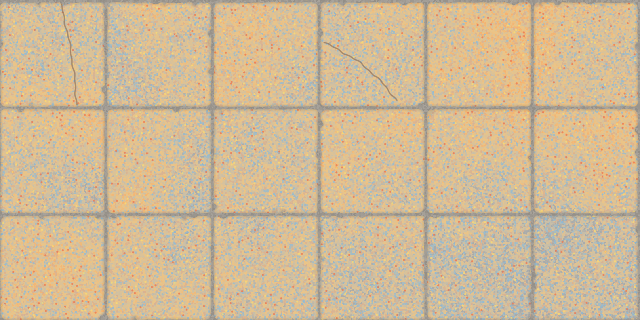
Give the GLSL for this texture, as a WebGL 1 fragment shader.

```glsl
precision highp float;
// Worn square stone tiles, six across and three down, set in thin grey grout.
// Cellular noise makes the coloured grains and chipped rims; layered sines
// make the warm and cool stains, which change from tile to tile.
uniform vec2 u_resolution;

const float ROWS = 3.0;
const vec2 GRID_SHIFT = vec2(0.008, 0.011);
const float GROUT_HALF = 0.013;

const vec3 GREY = vec3(0.66, 0.67, 0.67);
const vec3 STONE = vec3(0.79, 0.75, 0.66);
const vec3 SAND = vec3(0.86, 0.76, 0.59);
const vec3 HONEY = vec3(0.92, 0.77, 0.53);
const vec3 ORANGE = vec3(0.96, 0.70, 0.44);
const vec3 PINK = vec3(0.85, 0.69, 0.57);
const vec3 BLUE = vec3(0.56, 0.73, 0.84);
const vec3 RED = vec3(0.93, 0.45, 0.30);
const vec3 YELLOW = vec3(0.98, 0.86, 0.45);
const vec3 GROUT = vec3(0.62, 0.60, 0.57);
const vec3 CRACK = vec3(0.56, 0.45, 0.36);

vec2 hash2(vec2 p) {
  vec3 q = fract(p.xyx * vec3(0.1031, 0.1030, 0.0973));
  q += dot(q, q.yzx + 33.33);
  return fract((q.xx + q.yz) * q.zy);
}

// Cellular noise: distance to the nearest seed, then two random values of it
vec3 cells(vec2 p) {
  vec2 base = floor(p);
  vec3 best = vec3(8.0, 0.0, 0.0);
  for (int j = -1; j <= 1; j++) {
    for (int i = -1; i <= 1; i++) {
      vec2 cell = base + vec2(float(i), float(j));
      float d = distance(p, cell + 0.1 + 0.8 * hash2(cell));
      if (d < best.x) best = vec3(d, hash2(cell + 71.7));
    }
  }
  return best;
}

// Layered, turned and bent sines, roughly -1 to 1
float stain(vec2 p) {
  float sum = 0.0;
  float amp = 0.5;
  for (int i = 0; i < 5; i++) {
    p = mat2(1.36, 1.02, -1.02, 1.36) * p + 1.3;
    sum += amp * sin(p.x + 1.6 * sin(p.y + 0.7 * sum));
    amp *= 0.68;
  }
  return sum;
}

// Ramp from cool grey to warm orange
vec3 stoneRamp(float t) {
  vec3 c = mix(GREY, STONE, smoothstep(0.0, 0.25, t));
  c = mix(c, SAND, smoothstep(0.25, 0.5, t));
  c = mix(c, HONEY, smoothstep(0.5, 0.75, t));
  return mix(c, ORANGE, smoothstep(0.75, 1.05, t));
}

// Signed distance to a rounded square of the given half size
float roundedSquare(vec2 p, float halfSize, float radius) {
  vec2 q = abs(p) - halfSize + radius;
  return length(max(q, 0.0)) + min(max(q.x, q.y), 0.0) - radius;
}

// Distance to a hairline from a to b that bows and jitters sideways
float hairline(vec2 p, vec2 a, vec2 b, float bow) {
  vec2 ab = b - a;
  float t = clamp(dot(p - a, ab) / dot(ab, ab), 0.0, 1.0);
  vec2 side = normalize(vec2(-ab.y, ab.x));
  float bend = bow * sin(3.1416 * t) + 0.006 * sin(19.0 * t) + 0.004 * sin(47.0 * t);
  return length(p - a - ab * t - side * bend);
}

// Coloured grains over the stone; tone runs from 0 cool to 1 warm
vec3 grainyStone(vec2 p, float tone) {
  vec3 fine = cells(p * 56.0);
  vec3 c = stoneRamp(tone + 0.75 * (fine.y - 0.5));
  c = mix(c, PINK, 0.8 * step(0.86, fine.z));
  c = mix(c, BLUE, 0.7 * step(fine.z, 0.17 * smoothstep(0.85, 0.1, tone)));
  c = mix(c, stoneRamp(tone), 0.6 * smoothstep(0.35, 0.8, fine.x));

  vec3 coarse = cells(p * 27.0 + 40.0);
  float speck = 1.0 - smoothstep(0.12, 0.38, coarse.x);
  float warm = smoothstep(0.2, 0.9, tone);
  c = mix(c, RED, 0.75 * speck * step(coarse.y, 0.03 + 0.09 * warm));
  c = mix(c, BLUE, 0.8 * speck * step(0.97 - 0.16 * (1.0 - warm), coarse.y));
  return mix(c, YELLOW, 0.8 * speck * step(0.93, coarse.z));
}

void main() {
  vec2 p = gl_FragCoord.xy / u_resolution.y * ROWS;
  float pixel = ROWS / u_resolution.y;
  vec2 grid = p + GRID_SHIFT;
  vec2 tile = floor(grid);
  vec2 seed = hash2(tile + 5.3);

  // Warmer toward the top, cooler at the lower right, patchy within a tile
  float tone = 0.50 + 0.07 * (p.y - 1.5) - 0.035 * (p.x - 3.0) * (1.5 - p.y);
  tone += 0.16 * (seed.x - 0.5) + 0.17 * stain(p * 1.1 + seed * 20.0);
  vec3 color = grainyStone(p, tone);

  // Two hairline cracks in the top row
  float crack = min(hairline(p, vec2(0.56, 3.0), vec2(0.72, 2.02), 0.025),
                    hairline(p, vec2(3.04, 2.6), vec2(3.72, 2.06), 0.06));
  color = mix(color, CRACK, 0.7 * (1.0 - smoothstep(0.002, 0.002 + pixel, crack)));

  // Uneven tile rim with occasional chips
  vec3 chip = cells(p * 8.0 + 13.0);
  float wear = 0.004 * stain(p * 9.0);
  wear += 0.026 * step(0.82, chip.y) * (1.0 - smoothstep(0.05, 0.42, chip.x));
  float rim = roundedSquare(fract(grid) - 0.5, 0.5 - GROUT_HALF, 0.025 + 0.04 * seed.y) + wear;
  color *= 1.0 - 0.08 * smoothstep(-0.03, 0.0, rim);
  vec3 grout = GROUT + 0.09 * (cells(p * 60.0 + 9.0).y - 0.5);
  color = mix(color, grout, smoothstep(-0.6 * pixel, 0.6 * pixel, rim));

  gl_FragColor = vec4(color, 1.0);
}
```
